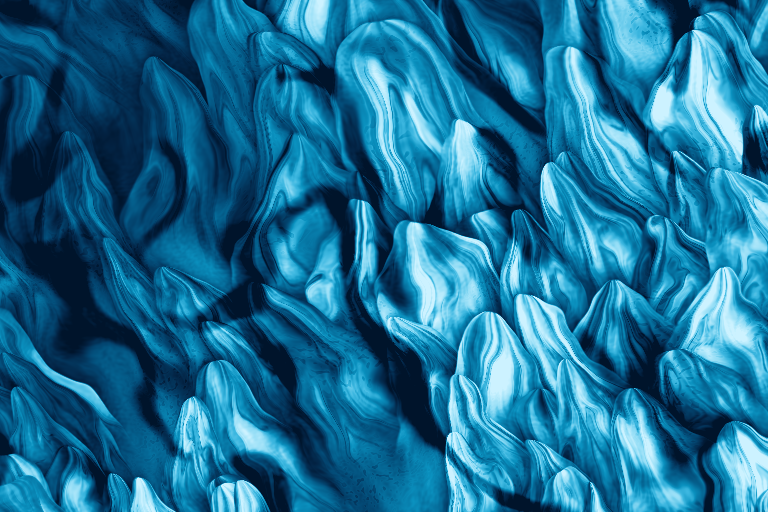
Write a Shadertoy shader that draws this texture.

```glsl
vec2 hash2(vec2 p) {
    vec3 q = fract(p.xyx * vec3(.1031, .1030, .0973));
    q += dot(q, q.yzx + 33.33);
    return fract((q.xx + q.yz) * q.zy);
}

float corner(vec2 cell, vec2 f, vec2 o) {
    return dot(hash2(cell + o) * 2. - 1., f - o);
}

float gradientNoise(vec2 p) {
    vec2 i = floor(p), f = p - i;
    vec2 w = f * f * f * (f * (f * 6. - 15.) + 10.);
    float low = mix(corner(i, f, vec2(0)), corner(i, f, vec2(1, 0)), w.x);
    float high = mix(corner(i, f, vec2(0, 1)), corner(i, f, vec2(1)), w.x);
    return 1.6 * mix(low, high, w.y);
}

// Deep navy through cyan to pale ice
vec3 icePalette(float t) {
    vec3 shades[8] = vec3[8](
        vec3(.0, .08, .17), vec3(.01, .14, .27), vec3(.01, .28, .45), vec3(.02, .43, .61),
        vec3(.04, .57, .75), vec3(.24, .72, .88), vec3(.56, .86, .96), vec3(.8, .95, 1.));
    float stops[8] = float[8](0., .12, .34, .55, .74, .88, .98, 1.15);
    vec3 col = shades[0];
    for (int i = 1; i < 8; i++)
        col = mix(col, shades[i], clamp((t - stops[i - 1]) / (stops[i] - stops[i - 1]), 0., 1.));
    return col;
}

// Streaks fan out from the apex: u runs across the fold, y down it
float foldTone(float u, float y, float edge, vec2 seed) {
    float flow = gradientNoise(vec2(u * 1.6, y * .9) + seed * 50.);
    float bands = gradientNoise(vec2(u * 3.4 + 2.5 * flow, y * 1.2 + flow) + seed * 90.);
    float strands = gradientNoise(vec2(u * 10. + 4. * bands, y * 1.7) + seed * 70.);
    float below = smoothstep(.0, .5, y);
    float vein = smoothstep(.14, 0., abs(bands + .14)) * smoothstep(-.1, .4, flow + strands);
    float tone = .58 + .4 * flow + .4 * bands + .17 * strands * below - .26 * vein * below;
    tone += .24 * (.5 - u * u) + .34 * (seed.x - .5) - .1 * (y - .8);
    float rim = exp(-edge / .004) * smoothstep(-.1, .45, .5 * u + 2. * flow);
    return tone + .26 * rim;
}

void mainImage(out vec4 fragColor, in vec2 fragCoord) {
    vec2 uv = fragCoord / iResolution.y;
    float aspect = iResolution.x / iResolution.y;
    float blur = 1.3 / iResolution.y;

    // Bend the whole surface at three scales
    vec2 p = uv;
    p += .06 * vec2(gradientNoise(uv * 3.), gradientNoise(uv * 3. + 19.));
    p += .024 * vec2(gradientNoise(uv * 8. + 7.), gradientNoise(uv * 8. + 41.));
    p += .006 * vec2(gradientNoise(uv * 22. + 3.), gradientNoise(uv * 22. + 57.));

    float tone = .45 + .4 * gradientNoise(vec2(p.x * 9. + p.y * 4., p.y * 2. - p.x));

    // Paint leaning folds from the back row to the front
    for (int row = 0; row < 13; row++) {
        float r = float(row);
        float spacing = mix(.27, .135, r / 12.);
        float column = floor(p.x / spacing + r * .37);
        for (int k = -3; k <= 1; k++) {
            vec2 id = vec2(column + float(k), r);
            vec2 seed = hash2(id + 3.7), place = hash2(id + 61.3);
            if (seed.y < .2) continue;

            float size = spacing * mix(.6, 1.25, place.y);
            vec2 apex = vec2((id.x + place.x - r * .37) * spacing,
                             1.31 - .112 * r + .18 * (seed.x - .5));
            vec2 q = (p - apex) / size;
            float y = max(-q.y, .01);
            float x = q.x - mix(.1, .55, fract(seed.y * 17.)) * y;

            // Blunt domes and sharper peaks, with a longer skirt on the right
            float dome = pow(y, mix(.33, .62, fract(place.x * 13.)));
            float width = .54 * dome + .14 * y * smoothstep(-.3, .3, x);
            float edge = (width - abs(x)) * size;
            float fade = smoothstep(2.3, 1.2, y + .5 * q.x - .2);
            fade *= smoothstep(2.4, 1.9, y);

            // Contact shadow on whatever lies behind
            float gap = max(-edge, 0.) + max(q.y, 0.) * size;
            tone *= 1. - mix(.15, .5, place.x) * fade * exp(-gap / .02);

            float cover = smoothstep(-blur, blur, edge) * smoothstep(0., .02, -q.y) * fade;
            if (cover > 0.)
                tone = mix(tone, foldTone(x / width, y, max(edge, 0.), seed), cover);
        }
    }

    // Long dark smears that run down to the right across the folds
    vec2 slope = vec2(p.x * 8.5 + p.y * 5., p.y * 2.6 - p.x * 1.5);
    float smear = gradientNoise(slope + 1.5 * gradientNoise(uv * 4. + 33.));
    tone -= .42 * smoothstep(.1, .5, smear);

    // Fine grit, gathered in patches
    float patches = smoothstep(.0, .4, gradientNoise(uv * 5. + 80.));
    float grit = gradientNoise(p * 120.);
    tone += .05 * grit - .12 * patches * smoothstep(.15, .45, grit);
    tone += .05 * gradientNoise(vec2(p.x * 50. + p.y * 25., p.y * 14.));

    // Light falls off toward the upper left
    float light = .27 + .45 * uv.x / aspect + .35 * (1. - uv.y);
    light += .16 * gradientNoise(uv * 2.3 + 5.);
    tone *= mix(.38, 1.1, smoothstep(.2, .8, light));

    // Lift the contrast and roll off the highlights
    tone = (tone - .5) * 1.35 + .59;
    tone -= .45 * max(tone - .85, 0.);
    fragColor = vec4(icePalette(tone), 1.);
}
```
